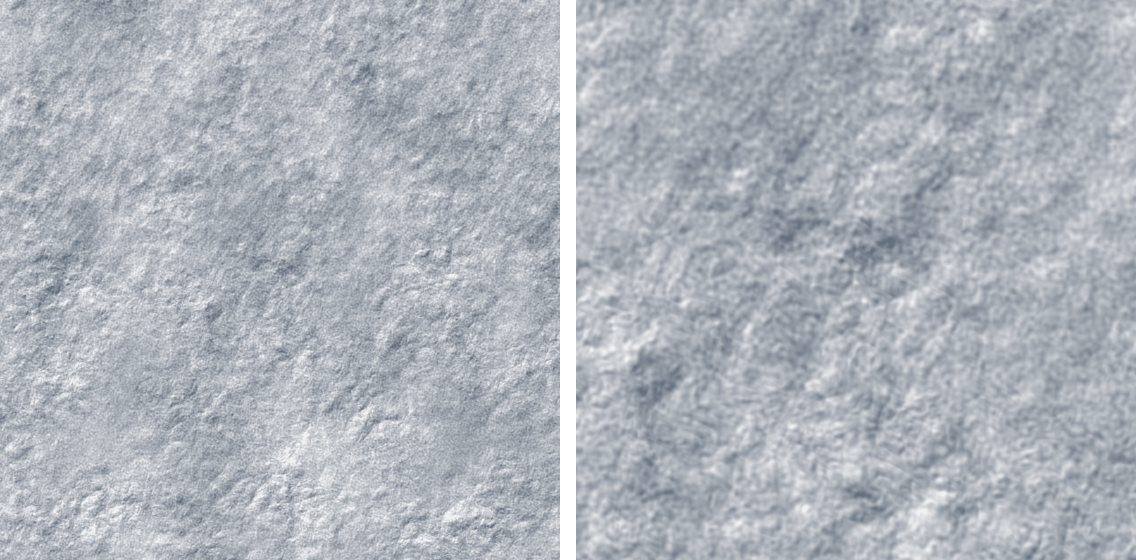
Left, the full canvas; right, a detail of the centre.
Write a WebGL 1 fragment shader that draws this texture.

```glsl
precision highp float;
// Wind-brushed, lumpy snow in cool daylight, lit from the upper left.
uniform vec2 u_resolution;

const vec3 SHADOW_COLOR = vec3(0.50, 0.535, 0.58);
const vec3 LIGHT_COLOR = vec3(0.84, 0.85, 0.865);
const vec2 LIGHT_DIR = vec2(-0.5, 0.866);
const vec2 WIND_DIR = vec2(0.57, 0.82);

vec2 hash2(vec2 cell) {
  vec3 q = fract(cell.xyx * vec3(0.1031, 0.1030, 0.0973));
  q += dot(q, q.yzx + 33.33);
  return fract((q.xx + q.yz) * q.zy);
}

float cornerSlope(vec2 cell, vec2 corner, vec2 f) {
  return dot(hash2(cell + corner) * 2.0 - 1.0, f - corner);
}

// Gradient noise, centred on zero.
float noise(vec2 p) {
  vec2 cell = floor(p);
  vec2 f = p - cell;
  vec2 u = f * f * f * (f * (f * 6.0 - 15.0) + 10.0);
  float low = mix(cornerSlope(cell, vec2(0.0, 0.0), f),
                  cornerSlope(cell, vec2(1.0, 0.0), f), u.x);
  float high = mix(cornerSlope(cell, vec2(0.0, 1.0), f),
                   cornerSlope(cell, vec2(1.0, 1.0), f), u.x);
  return 1.5 * mix(low, high, u.y);
}

// Coordinates across and along the wind.
vec2 windSpace(vec2 p) {
  return vec2(dot(p, vec2(WIND_DIR.y, -WIND_DIR.x)), dot(p, WIND_DIR));
}

// Height of the snow: puffy billows mixed with plain noise.
float snowHeight(vec2 p, float puffiness) {
  float height = 0.0;
  float frequency = 21.0;
  for (int i = 0; i < 4; i++) {
    float n = noise(p * frequency + float(i) * 17.3);
    float puff = 1.2 * sqrt(n * n + 0.002);
    height += mix(n, puff, puffiness) / frequency;
    frequency *= 2.05;
    p = mat2(0.8, 0.6, -0.6, 0.8) * p;
  }
  return height;
}

// Slope of the snow towards the light.
float relief(vec2 p, float puffiness, float stepSize) {
  float here = snowHeight(p, puffiness);
  float towardsLight = snowHeight(p + LIGHT_DIR * stepSize, puffiness);
  return (here - towardsLight) / stepSize;
}

// Sparse small clods, each with a lit and a shaded side.
float clods(vec2 p, float density, float chance) {
  vec2 cell = floor(p * density);
  vec2 f = fract(p * density);
  float shade = 0.0;
  for (int y = -1; y <= 1; y++) {
    for (int x = -1; x <= 1; x++) {
      vec2 offset = vec2(float(x), float(y));
      vec2 id = cell + offset;
      vec2 kind = hash2(id + 71.0);
      vec2 d = f - offset - hash2(id);
      float radius = mix(0.1, 0.24, kind.y);
      float body = 1.0 - smoothstep(0.6, 1.1, length(d) / radius);
      float lit = 0.3 + 1.2 * dot(d, LIGHT_DIR) / radius;
      shade += step(kind.x, chance) * body * lit;
    }
  }
  return shade;
}

void main() {
  vec2 p = gl_FragCoord.xy / u_resolution.y;
  vec2 warp = vec2(noise(p * 24.0 + 5.0), noise(p * 24.0 + 43.0));
  vec2 q = p + 0.005 * warp;
  vec2 wind = windSpace(p);

  // Crumbly below and along a middle ridge, wind-smoothed above.
  float border = p.y + 0.09 * noise(p * 4.0 + 9.0);
  float crumbly = 1.0 - smoothstep(0.44, 0.60, border);
  float ridge = exp(-pow((border - 0.51) / 0.05, 2.0));
  float patchy = 1.0 + 0.9 * noise(p * 7.0 + 31.0);
  float roughness = patchy * (mix(0.82, 1.05, crumbly) + 0.2 * ridge);

  // Broad drifts, hollows between lumps, wind streaks and fine grain.
  float drift = noise(wind * vec2(6.0, 3.5) + 3.0)
              + 0.8 * noise(wind * vec2(17.0, 9.0) + 61.0);
  float hollows = noise(q * 36.0 + 19.0) + 0.8 * noise(q * 74.0 + 83.0);
  float streak = noise(wind * vec2(75.0, 28.0) + 13.0)
               + 0.8 * noise(wind * vec2(160.0, 60.0) + 29.0);
  float grain = noise(p * 235.0 + 7.0);

  float tone = 0.688 + 0.012 * (crumbly - 0.5);
  tone += 0.046 * roughness * relief(q, mix(0.45, 0.7, crumbly), 0.0025);
  tone += 0.11 * drift;
  tone += 0.075 * roughness * hollows;
  tone += mix(0.095, 0.035, crumbly) * streak;
  tone += 0.12 * grain;
  tone += 0.1 * clods(q, 26.0, 0.07 + 0.25 * ridge);

  float brightness = clamp((tone - 0.50) / 0.34, -0.3, 1.3);
  gl_FragColor = vec4(mix(SHADOW_COLOR, LIGHT_COLOR, brightness), 1.0);
}
```
